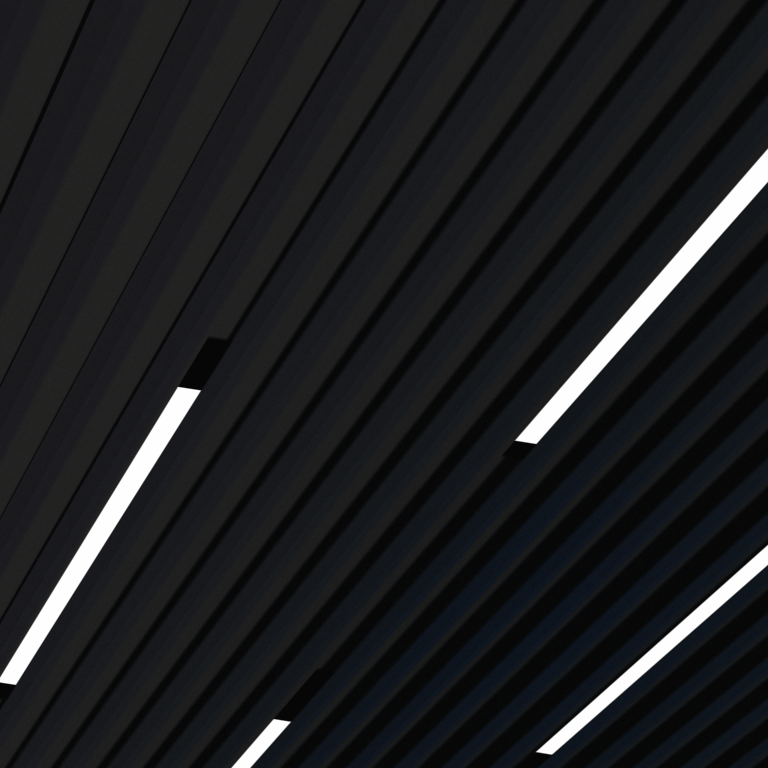
A Shadertoy shader for this pattern:

```glsl
// Dark slatted ceiling in perspective, with recessed strip lights and a faint blue glow.

float hash(vec2 p) {
    return fract(sin(dot(p, vec2(12.9898, 78.233))) * 43758.5453);
}

// Soft-edged interval from a to b
float band(float x, float a, float b, float soft) {
    return smoothstep(a - soft, a + soft, x) - smoothstep(b - soft, b + soft, x);
}

void mainImage(out vec4 fragColor, in vec2 fragCoord) {
    vec2 uv = fragCoord / iResolution.xy;

    // Every slat runs to one vanishing point below the left corner
    vec2 ray = uv - vec2(-0.970, -1.467);
    float slope = ray.x / ray.y;
    float spread = max(0.0, 0.6 - slope);
    float across = (slope + 0.65 * spread * spread - 0.6205) / 0.0424;
    float aa = 0.7 * fwidth(across);
    float slat = floor(across + 0.5);
    float local = across - slat;

    // Panel faces, tinted blue towards the lower right
    float blue = smoothstep(0.78, 0.96, slope) * (1.0 - smoothstep(0.22, 0.72, uv.y));
    float glow = exp(-14.0 * dot(uv - vec2(0.68, 0.22), uv - vec2(0.68, 0.22)));
    vec3 panel = mix(vec3(0.108, 0.108, 0.122), vec3(0.082, 0.094, 0.108),
                     smoothstep(0.5, 0.9, slope));
    panel = mix(panel, vec3(0.050, 0.080, 0.118), blue * (0.6 + 0.4 * glow));
    panel *= 0.97 + 0.06 * hash(vec2(slat, 3.0));
    panel *= 1.0 - 0.12 * local;

    // Slat sides narrow to the right as the open gaps widen
    float turn = clamp((slope - 0.55) / 0.5, 0.0, 1.0);
    float sideStart = mix(-0.26, -0.40, turn);
    float gapStart = mix(0.18, -0.30, turn) - 0.5 * max(0.0, 0.5 - slope);
    vec3 side = mix(vec3(0.136, 0.134, 0.132), vec3(0.095), turn);
    vec3 color = mix(panel, side, band(local, sideStart, gapStart, aa + 0.04));
    float gapSoft = aa + 0.04 * smoothstep(0.55, 0.7, slope);
    color = mix(color, vec3(0.028, 0.029, 0.031), band(local, gapStart, 0.2, gapSoft));

    // Fine grain
    color += 0.008 * (hash(floor(uv * 384.0)) - 0.5);

    // Lights: channel number, near end, far end; one channel every six slats
    vec3 lights[4] = vec3[4](vec3(0.0, 1.577, 1.961), vec3(1.0, 1.891, 9.0),
                             vec3(1.0, 0.0, 1.529), vec3(2.0, 1.486, 9.0));
    float depthSoft = 0.8 / iResolution.y;
    for (int i = 0; i < 4; i++) {
        vec3 lamp = lights[i];
        float offset = across - 6.0 * lamp.x;
        float depth = ray.y * (1.0 + 0.14 * 0.0424 * offset);
        float channel = band(offset, -0.2, 0.2, aa);
        float notch = channel * band(depth, lamp.y - 0.02, lamp.z + 0.065, 0.003);
        float tube = channel * band(depth, lamp.y, lamp.z, depthSoft);
        color = mix(color, vec3(0.022), notch);
        color = mix(color, vec3(0.995), tube);
    }

    fragColor = vec4(color, 1.0);
}
```
